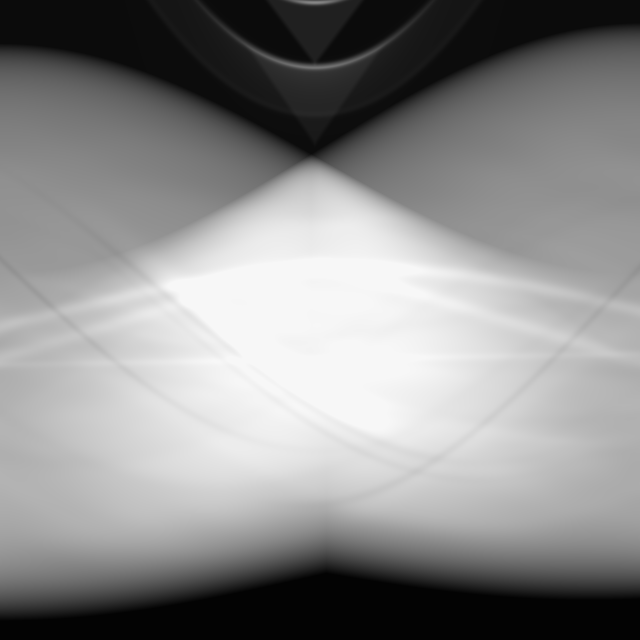
This background is drawn by a Shadertoy shader. Its source:

```glsl
#define PI 3.14159265
#define AXIS 0.492
#define CUP_DEPTH 0.104
#define CUP_CURVE 3.1
#define TRACE_COUNT 22
#define TRACE_STRENGTH 0.012
#define GRAIN_STRENGTH 0.035
#define PEAK_LEVEL 0.97

float hash(float n) {
    n = fract(n * 0.1031);
    n *= n + 33.33;
    return fract(n * (n + n));
}

float hash2(vec2 p) {
    vec3 q = fract(p.xyx * 0.1031);
    q += dot(q, q.yzx + 33.33);
    return fract((q.x + q.y) * q.z);
}

float noise(vec2 p) {
    vec2 cell = floor(p), f = fract(p);
    f = f * f * (3.0 - 2.0 * f);
    return mix(mix(hash2(cell), hash2(cell + vec2(1, 0)), f.x),
               mix(hash2(cell + vec2(0, 1)), hash2(cell + vec2(1, 1)), f.x), f.y);
}

float bell(float d, float width) {
    return exp(-d * d / (width * width));
}

// Half-turn wave whose highest point on the canvas is at the given crest
float wave(float x, float top, float swing, float crest) {
    return top + swing * (1.0 - cos(PI * (x - crest)));
}

float rise(float d, float width) {
    return 1.0 - exp(-max(d, 0.0) / width);
}

// Dark upper field with nested bowls and wedges; depth runs downward
float upperField(float x, float depth) {
    float dx = x - AXIS, spread = abs(dx);
    float slope = sqrt(1.0 + pow(2.0 * CUP_CURVE * dx, 2.0));
    float cup = (depth - CUP_DEPTH + CUP_CURVE * dx * dx) / slope;
    float outer = (depth - 0.18 + 2.7 * dx * dx) / slope;
    float outside = smoothstep(-0.003, 0.003, cup);

    float level = 0.045 + 0.035 * smoothstep(0.006, -0.006, outer);
    float wedge = smoothstep(0.006, -0.006, spread - 0.69 * (0.225 - depth));
    level += outside * (0.05 * wedge + 0.09 * exp(-max(cup, 0.0) / 0.035) * bell(dx, 0.14));

    float core = smoothstep(0.006, -0.006, spread - 0.075 * (1.0 - depth / 0.1));
    level = mix(0.045 + 0.08 * core, level, outside);
    level += 0.3 * bell(cup, 0.005) * bell(dx, 0.14);
    level += 0.025 * bell(outer, 0.005);
    level += 0.4 * bell(depth - 0.004 + 3.0 * dx * dx, 0.004) * bell(dx, 0.05);
    return level;
}

// Two overlapping humps, dimmed toward the lower rim
float body(float x, float depth) {
    float leftHump = wave(x, 0.068, 0.18, 0.0);
    float rightHump = wave(x, 0.036, 0.196, 1.0);
    float d = depth - min(leftHump, rightHump);
    float overlap = depth - max(leftHump, rightHump);
    float middle = sin(PI * x);

    float level = 0.3 * rise(d, 0.02) + 0.33 * rise(d, 0.15);
    float gain = 0.08 + 0.33 * pow(max(middle, 0.0), 1.5);
    level += gain * rise(overlap, 0.015 + 0.1 * abs(x - 0.5));

    float rim = max(wave(x, 0.97, -0.072, 0.0), wave(x, 0.9375, -0.058, 0.92));
    return level * rise(rim - depth, 0.06 + 0.035 * middle);
}

// Fine bright and dark curves within the overlap
float traces(float x, float depth) {
    float roof = 0.414 + 0.31 * (sqrt(pow(x - AXIS, 2.0) + 0.0004) - 0.02);
    float light = 0.07 * bell(depth - wave(x, 0.418, 0.08, 0.55), 0.011);
    light += 0.05 * bell(depth - roof, 0.012);
    light += 0.025 * bell(depth - 0.57 + 0.017 * x, 0.006);

    float diagonal = depth - wave(x, 0.18, 0.27, -0.25);
    light += 0.1 * bell(diagonal + 0.026, 0.027) * bell(x - 0.42, 0.19);
    light -= 0.05 * bell(diagonal - 0.003, 0.008) * bell(x - 0.4, 0.3);
    light -= 0.03 * bell(diagonal - 0.03, 0.007) * bell(x - 0.5, 0.25);
    light -= 0.045 * bell(depth - 0.404 - 0.3 * sin(PI * x), 0.007) * bell(x, 0.4);
    light -= 0.035 * bell(depth - 0.45 - 0.34 * cos(PI * (x - 0.47)), 0.008)
           * smoothstep(0.35, 0.65, x);

    for (int i = 0; i < TRACE_COUNT; i++) {
        float seed = float(i) * 7.31 + 3.0;
        float swing = 0.24 * hash(seed + 1.7);
        float center = 0.48 + 0.16 * hash(seed + 4.1);
        float curve = center + swing * cos(PI * (x - 2.0 * hash(seed + 8.9)));
        float tone = hash(seed + 13.0) - 0.5;
        light += 2.0 * TRACE_STRENGTH * tone
               * bell(depth - curve, 0.006 + 0.014 * hash(seed + 17.0));
    }
    return light;
}

void mainImage(out vec4 fragColor, in vec2 fragCoord) {
    vec2 uv = fragCoord / iResolution.xy;
    float x = uv.x, depth = 1.0 - uv.y;

    float tissue = body(x, depth);
    float field = upperField(x, depth) * exp(-tissue * 5.0);
    field *= 1.0 - 0.7 * smoothstep(0.7, 0.9, depth);

    // Detail fades out toward the dark rims
    float presence = smoothstep(0.3, 0.7, tissue);
    float grain = noise(vec2(x * 9.0, depth * 22.0 - x * 4.0)) - 0.5;
    float detail = traces(x, depth) + GRAIN_STRENGTH * grain;

    float level = field + tissue + presence * detail;
    fragColor = vec4(vec3(clamp(level, 0.0, PEAK_LEVEL)), 1.0);
}
```
